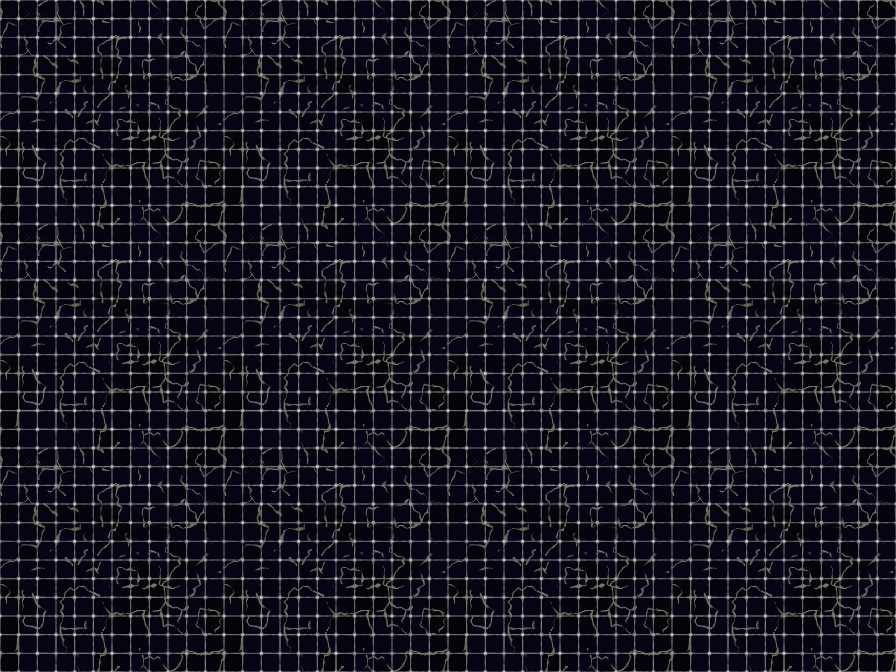
A WebGL 2 fragment shader for this pattern:

```glsl
#version 300 es
precision highp float;
// Dark navy mosaic tiles with pale grout, bright joints and jagged cracks, in repeating blocks.

uniform vec2 u_resolution;
out vec4 outColor;

const vec2 REPEATS = vec2(4.0, 3.0);      // blocks across and down
const float BLOCK = 12.0;                 // tiles per block side
const float GROUT_HALF = 0.031;           // lengths below are in tile widths
const float CORNER_RADIUS = 0.13;
const float JOINT_RADIUS = 0.085;
const float GROUT_WOBBLE = 0.022;
const float CRACK_CELLS = 11.0;           // crack network cells per block side
const float CRACK_HALF = 0.036;
const float CRACK_SHARE = 0.46;           // part of the network that is visible
const float CRACK_JAG = 0.20;
const float CHIP_WIDEN = 1.3;             // extra crack width beside the grout
const vec3 TILE_NAVY = vec3(0.020, 0.018, 0.085);
const vec3 TILE_SOOT = vec3(0.014, 0.014, 0.035);
const vec3 GROUT_GREY = vec3(0.43, 0.43, 0.42);
const vec3 JOINT_PALE = vec3(0.68, 0.68, 0.67);
const vec3 CRACK_OLIVE = vec3(0.42, 0.42, 0.35);

vec2 hash22(vec2 p) {
    vec3 q = fract(vec3(p.xyx + 17.0) * vec3(0.1031, 0.1030, 0.0973));
    q += dot(q, q.yzx + 33.33);
    return fract((q.xx + q.yz) * q.zy);
}

// Two-channel value noise that wraps after `period` lattice cells.
vec2 noise2(vec2 p, float period) {
    vec2 i = floor(p), f = fract(p);
    f = f * f * (3.0 - 2.0 * f);
    vec2 a = hash22(mod(i, period));
    vec2 b = hash22(mod(i + vec2(1.0, 0.0), period));
    vec2 c = hash22(mod(i + vec2(0.0, 1.0), period));
    vec2 d = hash22(mod(i + 1.0, period));
    return mix(mix(a, b, f.x), mix(c, d, f.x), f.y);
}

// Share of a pixel covered by a line of the given half width.
float lineCover(float dist, float halfWidth, float px) {
    float lo = max(dist - 0.5 * px, -halfWidth);
    float hi = min(dist + 0.5 * px, halfWidth);
    return clamp((hi - lo) / px, 0.0, 1.0);
}

vec2 seedPoint(vec2 cell) {
    return 0.1 + 0.8 * hash22(mod(cell, CRACK_CELLS) + 41.0);
}

float cellKey(vec2 cell) {
    return hash22(mod(cell, CRACK_CELLS) + 83.0).x;
}

// Wrapped Voronoi borders: x = distance to border, y = random value of that border.
vec2 crackNetwork(vec2 p) {
    vec2 i = floor(p), f = fract(p);
    vec2 nearCell = vec2(0.0), nearVec = vec2(0.0);
    float best = 9.0;
    for (int y = -1; y <= 1; y++)
    for (int x = -1; x <= 1; x++) {
        vec2 g = vec2(x, y);
        vec2 r = g + seedPoint(i + g) - f;
        if (dot(r, r) < best) { best = dot(r, r); nearVec = r; nearCell = g; }
    }
    vec2 border = vec2(9.0, 0.0);
    float key = cellKey(i + nearCell);
    for (int y = -2; y <= 2; y++)
    for (int x = -2; x <= 2; x++) {
        vec2 g = nearCell + vec2(x, y);
        vec2 r = g + seedPoint(i + g) - f;
        vec2 across = r - nearVec;
        if (dot(across, across) > 1e-5) {
            float d = dot(0.5 * (nearVec + r), normalize(across));
            if (d < border.x) border = vec2(d, fract(key + cellKey(i + g)));
        }
    }
    return border;
}

void main() {
    vec2 p = gl_FragCoord.xy / u_resolution * REPEATS * BLOCK;
    float px = REPEATS.y * BLOCK / u_resolution.y;
    vec2 f = fract(p);
    vec2 tileRand = hash22(mod(floor(p), BLOCK));
    vec2 cloud = noise2(p * 0.5, BLOCK * 0.5);
    vec2 grain = noise2(p * 6.0, BLOCK * 6.0);

    // Glaze: each tile differs a little, with sooty patches.
    float soot = smoothstep(0.35, 0.9, 0.6 * cloud.x + 0.4 * tileRand.x);
    vec3 color = mix(TILE_NAVY, TILE_SOOT, soot) * (0.85 + 0.3 * grain.x);

    // Rounded tile outline; the space outside it is grout.
    vec2 q = abs(f - 0.5) - (0.5 - GROUT_HALF - CORNER_RADIUS);
    float outline = length(max(q, 0.0)) + min(max(q.x, q.y), 0.0) - CORNER_RADIUS;
    outline += (grain.y - 0.5) * GROUT_WOBBLE;

    // Cracks: broken network, tapered by noise and chipped at tile borders.
    vec2 warp = noise2(p * 4.0, BLOCK * 4.0) - 0.5;
    vec2 crack = crackNetwork((p + warp * CRACK_JAG) * CRACK_CELLS / BLOCK);
    float crackDist = crack.x * BLOCK / CRACK_CELLS;
    float shown = step(crack.y, CRACK_SHARE);
    float taper = smoothstep(0.2, 0.55, noise2(p * 2.0, BLOCK * 2.0).y);
    float chip = 1.0 + CHIP_WIDEN * tileRand.y * smoothstep(-0.2, 0.0, outline);
    float crackCover = shown * lineCover(crackDist, CRACK_HALF * taper * chip, px);
    color = mix(color, CRACK_OLIVE * (0.75 + 0.5 * grain.x), crackCover);

    // Grout with uneven wear.
    float grout = lineCover(max(GROUT_HALF - outline, 0.0), GROUT_HALF, px);
    color = mix(color, GROUT_GREY * (0.75 + 0.45 * cloud.y), grout);

    // Bright joints where four tiles meet.
    float jointRand = hash22(mod(floor(p + 0.5), BLOCK) + 29.0).x;
    float jointDist = length(fract(p + 0.5) - 0.5);
    float joint = clamp((JOINT_RADIUS - jointDist) / px + 0.5, 0.0, 1.0);
    color = mix(color, JOINT_PALE * (0.72 + 0.38 * jointRand), joint);

    outColor = vec4(color, 1.0);
}
```
